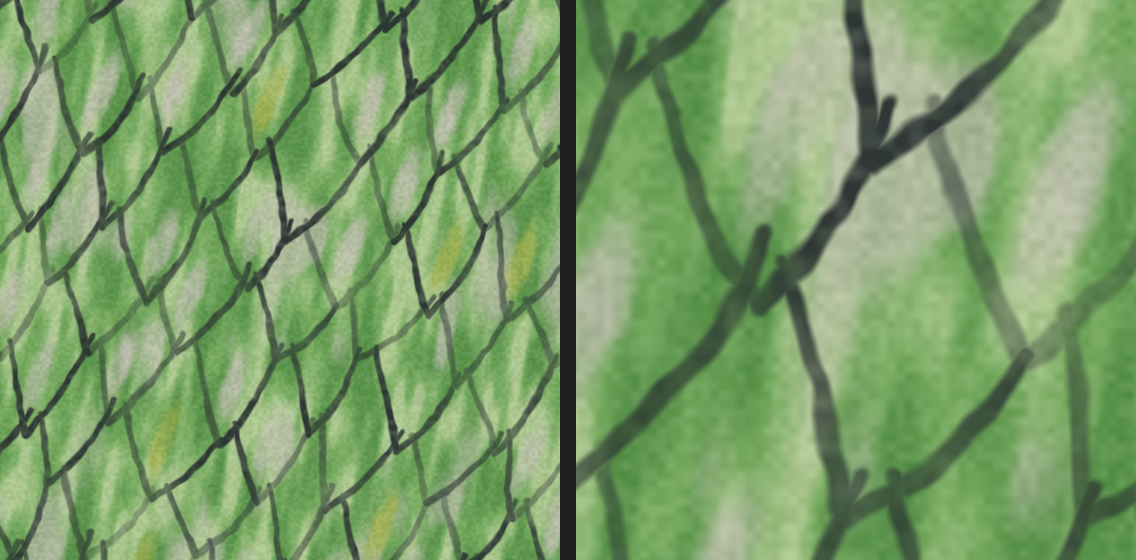
Left, the full canvas; right, a detail of the centre.
This pattern is drawn by a Shadertoy shader. Its source:

```glsl
// Slanted leaf scales in green crayon, outlined with soft charcoal strokes.
// A skewed, jittered lattice gives the scale tips; each tip grows a V of two
// bent strokes and a pale or olive patch over vertically streaked greens.

const vec2 ALONG = vec2(0.105, 0.118);   // step to the next tip up a diagonal
const vec2 DOWN  = vec2(0.060, -0.125);  // step to the diagonal below

const vec3 DEEP_GREEN = vec3(0.36, 0.58, 0.30);
const vec3 LEAF_GREEN = vec3(0.47, 0.67, 0.38);
const vec3 MIST_GREEN = vec3(0.67, 0.78, 0.56);
const vec3 PALE_GREY  = vec3(0.74, 0.74, 0.68);
const vec3 OLIVE      = vec3(0.64, 0.69, 0.31);
const vec3 CHARCOAL   = vec3(0.16, 0.19, 0.19);

vec2 hash2(vec2 p) {
    vec3 q = fract(p.xyx * vec3(0.1031, 0.1030, 0.0973));
    q += dot(q, q.yzx + 33.33);
    return fract((q.xx + q.yz) * q.zy);
}

float valueNoise(vec2 p) {
    vec2 i = floor(p), f = fract(p);
    f = f * f * (3.0 - 2.0 * f);
    float low  = mix(hash2(i).x, hash2(i + vec2(1, 0)).x, f.x);
    float high = mix(hash2(i + vec2(0, 1)).x, hash2(i + vec2(1, 1)).x, f.x);
    return mix(low, high, f.y);
}

// Two octaves of noise, spread to a wide 0..1 range
float streaks(vec2 p) {
    float n = 0.6 * valueNoise(p) + 0.4 * valueNoise(p * 2.1 + 17.0);
    return clamp((n - 0.5) * 1.25 + 0.5, 0.0, 1.0);
}

// Jittered position of a scale tip
vec2 tipAt(vec2 cell) {
    vec2 jitter = hash2(cell + 40.0) - 0.5;
    return cell.x * ALONG + cell.y * DOWN + jitter * vec2(0.040, 0.048);
}

// Coverage of a stroke from a to b, bowed sideways and thinner at its end
float bentStroke(vec2 p, vec2 a, vec2 b, float bow, float halfWidth, float soft) {
    vec2 axis = b - a;
    float t = clamp(dot(p - a, axis) / dot(axis, axis), 0.0, 1.0);
    vec2 side = normalize(vec2(axis.y, -axis.x));
    vec2 onCurve = a + axis * t + side * bow * 4.0 * t * (1.0 - t);
    float width = halfWidth * mix(1.0, 0.75, t);
    return 1.0 - smoothstep(width - soft, width + soft, length(p - onCurve));
}

// Soft elongated patch, leaning to the right
float leaningPatch(vec2 p, vec2 centre, vec2 radius) {
    vec2 d = p - centre;
    d.x -= 0.32 * d.y;
    return 1.0 - smoothstep(0.45, 1.15, length(d / radius));
}

// Green crayon ground with upright streaks
vec3 crayonGround(vec2 uv) {
    vec2 lean = vec2(uv.x - 0.16 * uv.y, uv.y);
    float tone = streaks(lean * vec2(30.0, 8.0));
    vec3 colour = mix(DEEP_GREEN, LEAF_GREEN, smoothstep(0.15, 0.52, tone));
    colour = mix(colour, MIST_GREEN, smoothstep(0.45, 0.80, tone));
    float wash = streaks(lean * vec2(15.0, 5.0) + 70.0);
    return mix(colour, PALE_GREY, 0.7 * smoothstep(0.62, 0.88, wash));
}

void mainImage(out vec4 fragColor, in vec2 fragCoord) {
    vec2 uv = fragCoord / iResolution.y;
    float soft = max(0.0028, 1.0 / iResolution.y);

    // Hand wobble: a slow sway and a small tremble
    vec2 p = uv;
    p.x += 0.016 * (valueNoise(uv * 9.0) - 0.5);
    p += 0.005 * (vec2(valueNoise(uv * 55.0), valueNoise(uv * 55.0 + 31.0)) - 0.5);

    vec3 colour = crayonGround(uv);
    float ink = 0.0;
    vec2 home = floor(inverse(mat2(ALONG, DOWN)) * uv);

    for (int j = -2; j <= 2; j++) {
        for (int i = -2; i <= 2; i++) {
            vec2 cell = home + vec2(i, j);
            vec2 tip = tipAt(cell);
            vec2 next = tipAt(cell + vec2(1, 0));
            vec2 above = mix(tipAt(cell - vec2(0, 1)), tipAt(cell + vec2(1, -1)), 0.25);
            vec2 kind = hash2(cell + 90.0);
            vec2 press = hash2(cell + 150.0);

            // Patch inside the V
            float patchMask = leaningPatch(p, tip + vec2(0.024, 0.105), vec2(0.024, 0.075));
            float grain = 0.45 + 0.5 * streaks(uv * vec2(45.0, 14.0));
            vec3 tint = kind.y < 0.27 ? OLIVE : PALE_GREY;
            colour = mix(colour, tint, patchMask * grain * step(kind.x, 0.48));

            // Right arm runs past the next tip, left arm meets the row above
            vec2 armEnd = next + vec2(0.012, 0.045) * kind.y;
            float rightArm = bentStroke(p, tip, armEnd, 0.012, 0.0068, soft);
            float leftArm = bentStroke(p, tip, above, 0.010 * (kind.x - 0.7), 0.0066, soft);
            vec2 strength = mix(vec2(0.48), vec2(1.0), smoothstep(0.0, 0.75, press));
            ink = max(ink, max(rightArm * strength.x, leftArm * strength.y));
        }
    }

    // Paper grain, then uneven charcoal
    float tooth = valueNoise(uv * 190.0) - 0.5;
    colour += tooth * vec3(0.09, 0.07, 0.09);
    float rub = 0.72 + 0.28 * valueNoise(uv * 110.0 + 9.0);
    float fade = 0.75 + 0.30 * smoothstep(0.25, 0.6, valueNoise(uv * 8.0 + 5.0));
    colour = mix(colour, CHARCOAL, clamp(ink * rub * fade, 0.0, 0.95));

    fragColor = vec4(clamp(colour, 0.0, 1.0), 1.0);
}
```
